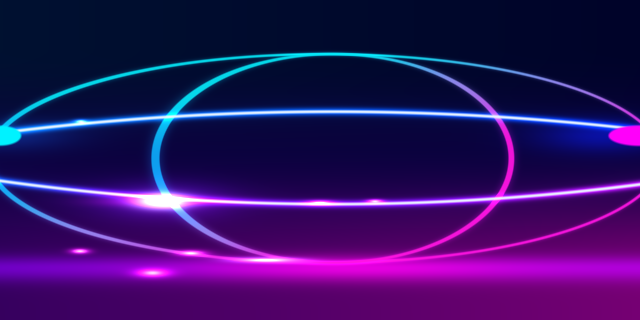
This background is drawn by a Shadertoy shader. Its source:

```glsl
// Neon rings and light arcs floating above a glowing magenta floor.
// Rings use an approximate ellipse distance, arcs are shallow parabolas,
// and soft light is built from Gaussian falloffs added to a dark gradient.

const vec3 CYAN = vec3(0.02, 0.90, 0.96);
const vec3 BLUE = vec3(0.05, 0.45, 1.00);
const vec3 LAVENDER = vec3(0.62, 0.53, 0.96);
const vec3 MAGENTA = vec3(1.00, 0.08, 0.88);
const vec3 VIOLET = vec3(0.50, 0.08, 1.00);

float gauss(float x) { return exp(-x * x); }

// Soft elliptical light with the given radii
float spot(vec2 p, vec2 center, vec2 radius) {
    return gauss(length((p - center) / radius));
}

// Smooth coverage of a shape at signed distance d
float cover(float d, float pixel) {
    return 1.0 - smoothstep(-pixel, pixel, d);
}

// Approximate signed distance to an ellipse
float ellipseDistance(vec2 p, vec2 radius) {
    vec2 q = p / radius;
    float f = length(q);
    return (f - 1.0) * f / max(length(q / radius), 0.001);
}

// Night gradient, purple haze and floor light
vec3 background(vec2 p) {
    float side = p.x * 0.5;
    vec3 sky = mix(vec3(0.0, 0.065, 0.19), vec3(0.0, 0.01, 0.16), side);
    vec3 haze = vec3(0.045, 0.005, 0.25);
    vec3 ground = mix(vec3(0.21, 0.0, 0.37), vec3(0.46, 0.0, 0.45), side);
    vec3 color = mix(haze, sky, smoothstep(0.45, 0.85, p.y));
    color = mix(ground, color, smoothstep(0.12, 0.54, p.y));

    float rise = p.y - 0.163;
    float band = gauss(rise / (rise > 0.0 ? 0.036 : 0.042));
    float middle = gauss((p.x - 1.08) / 0.55);
    vec3 bandColor = mix(vec3(0.22, 0.0, 0.40), vec3(0.56, 0.0, 0.47), middle);
    return color + band * bandColor;
}

// Ring whose hue runs along the diagonal and whose stroke swells at the sides
vec3 addRing(vec3 color, vec2 p, vec2 center, vec2 radius,
             float thin, float leftWidth, float rightWidth, float pixel) {
    vec2 q = (p - center) / radius;
    float width = mix(thin, q.x < 0.0 ? leftWidth : rightWidth, min(q.x * q.x, 1.0));
    float d = ellipseDistance(p - center, radius);
    float t = q.x - q.y;
    vec3 hue = mix(CYAN, LAVENDER, smoothstep(-0.9, 0.1, t));
    hue = mix(hue, MAGENTA, smoothstep(0.0, 0.85, t));
    float blueSide = smoothstep(0.3, 0.9, -q.x) * smoothstep(0.65, 0.0, q.y);
    blueSide *= smoothstep(-0.75, -0.1, q.y);
    hue = mix(hue, vec3(0.06, 0.58, 0.98), 0.75 * blueSide);
    color += hue * 0.2 * gauss(d / (width * 2.0));
    return mix(color, hue, 0.92 * cover(abs(d) - width, pixel));
}

// Thin white parabola surrounded by a coloured halo
vec3 addArc(vec3 color, vec2 p, float peak, float bend, vec3 glow, float pixel) {
    float x = p.x - 1.042;
    float slope = 2.0 * bend * x;
    float d = abs(p.y - peak - bend * x * x) / sqrt(1.0 + slope * slope);
    color += glow * (0.85 * gauss(d / 0.0115) + 0.10 * exp(-d / 0.022));
    return mix(color, vec3(0.91, 0.95, 1.0), cover(d - 0.0042, pixel * 1.3));
}

// Wide coloured flare with a small white heart
vec3 sparkle(vec2 p, vec2 center, vec2 size, vec3 tint) {
    return 0.8 * tint * spot(p, center, size) + 0.8 * spot(p, center, size * 0.5);
}

void mainImage(out vec4 fragColor, in vec2 fragCoord) {
    float pixel = 1.0 / iResolution.y;
    vec2 p = fragCoord / iResolution.xy * vec2(2.0, 1.0);
    vec3 color = background(p);

    // Light spilling around the arc ends
    color += BLUE * 0.22 * spot(p, vec2(0.03, 0.575), vec2(0.20, 0.045));
    color += vec3(0.0, 0.05, 0.38) * spot(p, vec2(1.88, 0.575), vec2(0.20, 0.05));

    // Wide and narrow rings
    color = addRing(color, p, vec2(1.016, 0.505), vec2(1.052, 0.326),
                    0.0035, 0.0080, 0.0042, pixel);
    color = addRing(color, p, vec2(1.042, 0.505), vec2(0.556, 0.326),
                    0.0035, 0.0130, 0.0090, pixel);

    // Upper and lower arcs
    vec3 upperGlow = mix(vec3(0.0, 0.60, 1.0), vec3(0.0, 0.28, 1.0), p.x * 0.5);
    vec3 lowerGlow = mix(BLUE, VIOLET, smoothstep(0.0, 0.45, p.x));
    lowerGlow = mix(lowerGlow, vec3(0.80, 0.08, 0.95), smoothstep(1.2, 2.0, p.x));
    color = addArc(color, p, 0.651, -0.0614, upperGlow, pixel);
    color = addArc(color, p, 0.362, 0.0672, lowerGlow, pixel);

    // Solid caps at both edges
    float leftCap = ellipseDistance(p - vec2(0.0, 0.576), vec2(0.066, 0.031));
    float rightCap = ellipseDistance(p - vec2(2.0, 0.576), vec2(0.098, 0.032));
    color = mix(color, vec3(0.0, 0.95, 1.0), cover(leftCap, pixel * 1.5));
    color = mix(color, vec3(1.0, 0.0, 0.98), cover(rightCap, pixel * 1.5));

    // Main flare and small sparkles
    vec2 flare = vec2(0.508, 0.371);
    color += VIOLET * 0.42 * spot(p, flare, vec2(0.20, 0.055));
    color += MAGENTA * 0.50 * spot(p, flare, vec2(0.18, 0.016));
    color += 1.6 * spot(p, flare, vec2(0.073, 0.021));
    color += sparkle(p, vec2(0.253, 0.620), vec2(0.025, 0.008), BLUE);
    color += sparkle(p, vec2(1.000, 0.366), vec2(0.045, 0.009), MAGENTA);
    color += sparkle(p, vec2(1.172, 0.371), vec2(0.028, 0.007), MAGENTA);
    color += sparkle(p, vec2(0.250, 0.215), vec2(0.032, 0.009), MAGENTA);
    color += sparkle(p, vec2(0.477, 0.147), vec2(0.055, 0.014), MAGENTA);
    color += sparkle(p, vec2(0.598, 0.209), vec2(0.048, 0.010), MAGENTA);
    color += sparkle(p, vec2(0.833, 0.187), vec2(0.110, 0.009), LAVENDER);
    fragColor = vec4(clamp(color, 0.0, 1.0), 1.0);
}
```
